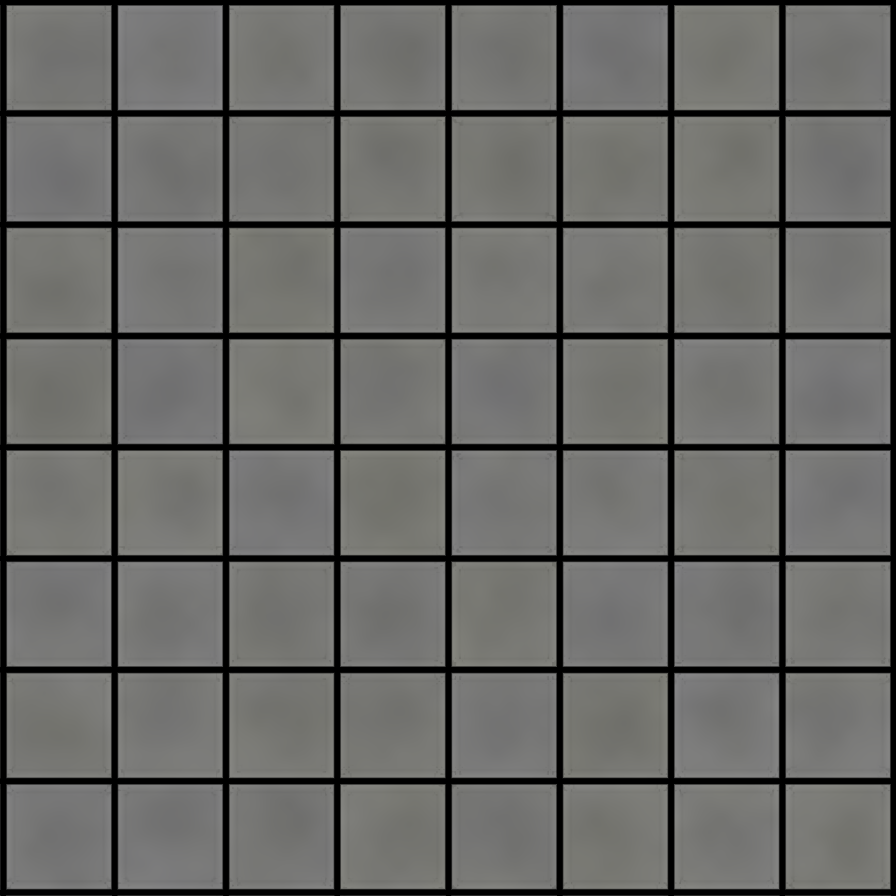
This pattern is drawn by a Shadertoy shader. Its source:

```glsl
// Eight by eight square grey tiles divided by narrow black grout.
// A repeated box distance gives the joints; value noise and hashes per tile
// add cloudy shading, a slight tint, a pale rim and faint corner specks.

const float TILE_PITCH = 0.1242;
const float GROUT_WIDTH = 0.0074;
const vec2 GRID_CENTER = vec2(0.5006, 0.5008);
const vec3 TILE_GREY = vec3(0.468, 0.468, 0.458);

float hash21(vec2 p) {
    vec3 q = fract(p.xyx * vec3(0.1031, 0.1030, 0.0973));
    q += dot(q, q.yzx + 33.33);
    return fract((q.x + q.y) * q.z);
}

float valueNoise(vec2 p) {
    vec2 cell = floor(p);
    vec2 t = fract(p);
    t = t * t * (3.0 - 2.0 * t);
    float low = mix(hash21(cell), hash21(cell + vec2(1.0, 0.0)), t.x);
    float high = mix(hash21(cell + vec2(0.0, 1.0)), hash21(cell + 1.0), t.x);
    return mix(low, high, t.y);
}

// Broad smudges with a weaker, finer layer, centred on zero.
float clouds(vec2 p) {
    return 0.7 * valueNoise(p) + 0.3 * valueNoise(p * 2.3 + 17.0) - 0.5;
}

// Small dotted flecks just inside each corner; inset is in tile units.
float cornerSpecks(vec2 inset, vec2 seed) {
    float corner = 1.0 - smoothstep(0.08, 0.16, max(inset.x, inset.y));
    float flecks = valueNoise(inset * 48.0 + seed * 31.0);
    return corner * smoothstep(0.55, 0.9, flecks);
}

vec3 tileColor(vec2 local, vec2 id) {
    vec2 inset = min(local, 1.0 - local);
    float border = min(inset.x, inset.y);
    vec2 seed = id + 20.0;

    // Darker smudge, shifted a little in every tile.
    vec2 shift = vec2(hash21(seed + 3.1), hash21(seed + 8.7)) - 0.5;
    vec2 offset = local - vec2(0.5, 0.54) - 0.2 * shift;
    float smudge = exp(-7.0 * dot(offset, offset));

    float tone = 0.018 - 0.038 * smudge;
    tone += 0.035 * clouds(local * 3.0 + seed * 13.0);
    tone += 0.018 * (hash21(seed) - 0.5);

    // Pale rim followed by a thin, faint inner ring.
    tone += 0.025 * (1.0 - smoothstep(0.04, 0.09, border));
    tone -= 0.012 * (1.0 - smoothstep(0.0, 0.02, abs(border - 0.1)));
    tone -= 0.055 * cornerSpecks(inset, seed);

    float warmth = hash21(seed + 41.3) - 0.5;
    warmth += 0.8 * clouds(local * 2.0 + seed * 7.0);
    return TILE_GREY + tone + warmth * vec3(0.004, 0.005, -0.018);
}

void mainImage(out vec4 fragColor, in vec2 fragCoord) {
    vec2 uv = fragCoord / iResolution.xy;
    vec2 grid = (uv - GRID_CENTER) / TILE_PITCH;
    vec2 id = floor(grid);
    vec2 local = fract(grid);

    // Distance from the nearest grout edge, positive inside a tile.
    vec2 toLine = min(local, 1.0 - local) * TILE_PITCH;
    float edge = min(toLine.x, toLine.y) - 0.5 * GROUT_WIDTH;
    float pixel = 1.0 / min(iResolution.x, iResolution.y);
    float softness = max(0.75 * pixel, 0.0012);
    float coverage = smoothstep(-softness, softness, edge);

    fragColor = vec4(tileColor(local, id) * coverage, 1.0);
}
```
